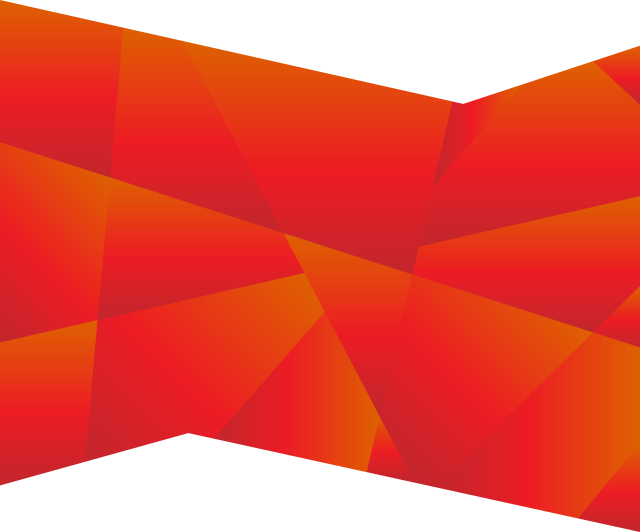
Reproduce this background procedurally as a Shadertoy shader.

```glsl
// A folded band of orange, red and crimson facets on white.
// Long straight seams cut the band; each seam is a signed half-plane that
// blends neighbouring facets, and every facet has its own linear ramp.

#define GRID vec2(7.68, 6.40)          // canvas size in design units
#define ORANGE vec3(0.870, 0.380, 0.000)
#define RED vec3(0.929, 0.110, 0.141)
#define CRIMSON vec3(0.760, 0.150, 0.175)
#define PAPER vec3(1.0)
#define RED_STOP 0.555                 // place of pure red along a ramp
#define EDGE_SOFTNESS 1.0              // edge width in pixels

// Signed distance to the line a-b: positive below a rightward line,
// and to the right of an upward line (y points down).
float side(vec2 p, vec2 a, vec2 b) {
    vec2 d = normalize(b - a);
    return dot(p - a, vec2(-d.y, d.x));
}

// Smooth 0-1 coverage of a signed distance.
float cover(float dist) {
    float width = EDGE_SOFTNESS * GRID.y / iResolution.y;
    return clamp(dist / width + 0.5, 0.0, 1.0);
}

float seam(vec2 p, vec2 a, vec2 b) {
    return cover(side(p, a, b));
}

// Orange at start, red at the stop, crimson at end.
vec3 ramp(float x, float start, float end) {
    float t = clamp((x - start) / (end - start), 0.0, 1.0);
    vec3 warm = mix(ORANGE, RED, min(t / RED_STOP, 1.0));
    return mix(warm, CRIMSON, max((t - RED_STOP) / (1.0 - RED_STOP), 0.0));
}

// Facets above the long diagonal.
vec3 upperFacets(vec2 p, float leftSeam, float midSeam, float rightSeam,
                 float rising, float slant, float corner) {
    vec3 left = ramp(p.y, 0.0, 2.13);
    left = mix(left, ramp(p.y, 0.33, 2.81), leftSeam);
    left = mix(left, ramp(p.y, 0.49, 3.30), midSeam);

    vec3 right = ramp(p.y, 0.74, 2.96);
    right = mix(ramp(p.x, 6.25, 5.21), right, slant);
    float topCorner = seam(p, vec2(7.68, 1.26), vec2(7.12, 0.74));
    right = mix(right, ramp(p.y, 0.55, 1.26), topCorner);
    vec3 wedge = mix(ramp(p.y, 2.36, 4.00), ramp(p.y, 3.44, 4.18), corner);
    right = mix(right, wedge, rising);
    return mix(left, right, rightSeam);
}

// Facets below the long diagonal.
vec3 lowerFacets(vec2 p, float leftSeam, float midSeam, float rightSeam,
                 float rising, float slant, float corner) {
    float diagonal = p.x - p.y;
    vec3 left = mix(ramp(diagonal, -0.80, -4.12), ramp(p.y, 3.85, 5.84), rising);

    vec3 middle = mix(ramp(p.y, 2.13, 3.85), ramp(diagonal, 0.39, -4.54), rising);
    middle = mix(middle, ramp(p.x, 4.56, 2.58), slant);
    middle = mix(middle, ramp(p.y, 4.98, 5.80), rightSeam);

    vec3 right = mix(ramp(diagonal, 3.10, -0.83), ramp(p.x, 7.68, 5.25), corner);
    float bottomCorner = seam(p, vec2(6.94, 6.23), vec2(7.68, 5.33));
    right = mix(right, ramp(p.y, 5.33, 6.40), bottomCorner);
    right = mix(ramp(p.y, 2.81, 4.98), right, rightSeam);

    return mix(mix(left, middle, leftSeam), right, midSeam);
}

// Coverage of the band, notched along its top and bottom.
float bandShape(vec2 p) {
    vec2 topNotch = vec2(5.56, 1.25);
    vec2 bottomNotch = vec2(2.26, 5.21);
    float top = max(side(p, vec2(0.0), topNotch),
                    side(p, topNotch, vec2(7.68, 0.55)));
    float bottom = max(-side(p, vec2(0.0, 5.84), bottomNotch),
                       -side(p, bottomNotch, vec2(7.68, 6.40)));
    return cover(min(top, bottom));
}

void mainImage(out vec4 fragColor, in vec2 fragCoord) {
    vec2 uv = fragCoord / iResolution.xy;
    vec2 p = vec2(uv.x, 1.0 - uv.y) * GRID;

    // Seams shared by several facets
    float falling = seam(p, vec2(0.0, 1.71), vec2(7.68, 4.18));
    float rising = seam(p, vec2(0.0, 4.12), vec2(7.68, 2.36));
    float leftSeam = seam(p, vec2(1.02, 5.56), vec2(1.48, 0.33));
    float midSeam = seam(p, vec2(4.97, 5.80), vec2(2.19, 0.49));
    float rightSeam = seam(p, vec2(4.40, 5.68), vec2(5.43, 1.22));
    float slant = seam(p, vec2(2.58, 5.27), vec2(6.25, 1.03));
    float corner = seam(p, vec2(5.25, 5.85), vec2(7.68, 3.44));

    vec3 upper = upperFacets(p, leftSeam, midSeam, rightSeam, rising, slant, corner);
    vec3 lower = lowerFacets(p, leftSeam, midSeam, rightSeam, rising, slant, corner);
    vec3 band = mix(upper, lower, falling);
    fragColor = vec4(mix(PAPER, band, bandShape(p)), 1.0);
}
```
